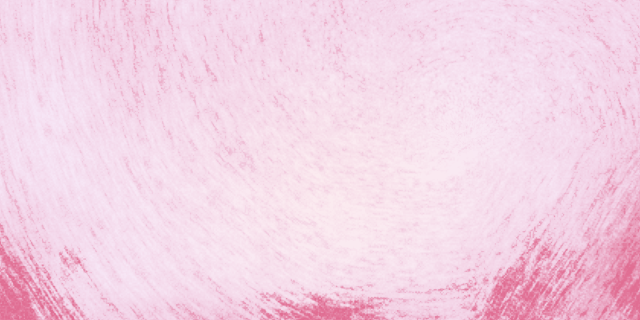
A Shadertoy shader for this background:

```glsl
// Pale pink dry-brushed paint swept in broad arcs, with broken rose along the lower edge.

const vec3 PALE = vec3(0.965, 0.900, 0.965);
const vec3 CREAM = vec3(0.985, 0.920, 0.938);
const vec3 BLUSH = vec3(0.940, 0.775, 0.865);
const vec3 ROSE = vec3(0.880, 0.430, 0.575);

float hash(vec2 p) {
    return fract(sin(dot(p, vec2(127.1, 311.7))) * 43758.5453);
}

float noise(vec2 p) {
    vec2 i = floor(p), f = fract(p);
    f = f * f * (3.0 - 2.0 * f);
    return mix(mix(hash(i), hash(i + vec2(1, 0)), f.x),
               mix(hash(i + vec2(0, 1)), hash(i + vec2(1, 1)), f.x), f.y);
}

// Soft elliptical patch, 1 at its centre.
float glow(vec2 p, vec2 centre, vec2 radius) {
    vec2 q = (p - centre) / radius;
    return exp(-dot(q, q));
}

// Bristle marks about zero: x runs across the stroke, y along it.
float bristles(vec2 s) {
    return 0.55 * noise(s * vec2(150.0, 26.0))
         + 0.35 * noise(s * vec2(85.0, 8.0) + 17.0)
         + 0.20 * noise(s * vec2(34.0, 3.0) + 41.0) - 0.55;
}

// Bristle marks bent round a centre; the angle seam points up.
float arcBristles(vec2 p, vec2 centre, vec2 stretch) {
    vec2 d = (p - centre) * stretch;
    return bristles(vec2(length(d), atan(d.x, -d.y)) + 7.0);
}

// Straight bristle marks along a direction.
float straightBristles(vec2 p, vec2 direction) {
    vec2 t = normalize(direction);
    return bristles(vec2(dot(p, vec2(t.y, -t.x)), dot(p, t)) + 5.0);
}

// Three sweeps blended: large bowl, upper right swirl, lower right strokes.
float brushwork(vec2 p) {
    vec2 w = p + 0.03 * vec2(noise(p * 4.0), noise(p * 4.0 + 9.0));
    float bowl = arcBristles(w, vec2(1.30, 1.05), vec2(1.0, 0.9));
    vec2 flipped = vec2(w.x, -w.y);
    float swirl = arcBristles(flipped, vec2(1.48, -0.56), vec2(1.0));
    float slant = straightBristles(w, vec2(0.5, 0.85));
    float inSwirl = smoothstep(1.1, 1.35, p.x) * smoothstep(0.48, 0.66, p.y);
    float inSlant = smoothstep(1.38, 1.6, p.x) * smoothstep(0.6, 0.4, p.y);
    return mix(mix(bowl, swirl, inSwirl), slant, inSlant);
}

// Thin pink veil over the ground.
float veil(vec2 p) {
    float v = 0.23;
    v += 0.30 * glow(p, vec2(0.36, 1.0), vec2(0.20, 0.38));
    v += 0.20 * glow(p, vec2(0.0, 0.95), vec2(0.10, 0.30));
    v += 0.16 * glow(p, vec2(0.70, 0.72), vec2(0.24, 0.24));
    v += 0.14 * glow(p, vec2(1.05, 0.95), vec2(0.32, 0.14));
    v += 0.26 * glow(p, vec2(2.0, 0.85), vec2(0.24, 0.42));
    v += 0.55 * glow(p, vec2(0.0, 0.20), vec2(0.19, 0.20));
    v += 0.85 * glow(p, vec2(2.02, 0.15), vec2(0.22, 0.32));
    v += 0.45 * glow(p, vec2(1.66, 0.05), vec2(0.24, 0.22));
    v += 0.45 * glow(p, vec2(0.65, 0.0), vec2(0.50, 0.08));
    v += 0.30 * glow(p, vec2(1.25, 0.0), vec2(0.30, 0.09));
    v -= 0.14 * glow(p, vec2(0.16, 0.62), vec2(0.14, 0.30));
    v -= 0.12 * glow(p, vec2(1.45, 0.60), vec2(0.20, 0.25));
    v -= 0.12 * glow(p, vec2(0.90, 0.30), vec2(0.45, 0.20));
    return v;
}

// Thick rose paint; edges lie where the field crosses one half.
float thickPaint(vec2 p) {
    float corner = 0.5 + 2.8 * (0.27 - p.y - 1.05 * p.x + 0.35 * p.x * p.x);
    float dab = 0.6 * glow(p, vec2(0.22, 0.18), vec2(0.08, 0.06));
    float mound = 0.95 * glow(p, vec2(1.02, 0.0), vec2(0.26, 0.10));
    float wedge = 0.5 + 2.2 * min(0.72 * (p.x - 1.45) - p.y + 0.04,
                                 min(1.76 - p.x + 0.3 * p.y, 0.18 - p.y));
    float edge = 0.8 * glow(p, vec2(2.02, 0.05), vec2(0.17, 0.25));
    return max(max(max(corner, dab), max(mound, wedge)), edge);
}

void mainImage(out vec4 fragColor, in vec2 fragCoord) {
    // Height spans 0 to 1 and width 0 to 2.
    vec2 p = fragCoord / iResolution.xy * vec2(2.0, 1.0);
    float marks = brushwork(p);
    float grain = noise(p * 210.0) - 0.5;
    float fleck = noise(p * 105.0 + 31.0) - 0.5;
    float cloud = 0.6 * noise(p * 7.0) + 0.4 * noise(p * 17.0) - 0.5;

    // Veil, bristle gaps and paper grain make up the thin tone.
    float tone = veil(p) + 0.18 * cloud;
    float relief = marks + 0.40 * grain + 0.20 * fleck;
    float thin = tone + (0.46 + 0.25 * tone) * relief;
    thin += 0.16 * smoothstep(0.10, 0.42, relief);

    // Dry, broken borders on the thick paint.
    float field = thickPaint(p) + 0.75 * marks + 0.22 * (grain + fleck) + 0.3 * cloud;
    float thick = smoothstep(0.36, 0.95, field) * (0.92 + 0.25 * grain);

    vec3 ground = mix(PALE, CREAM, glow(p, vec2(1.05, 0.42), vec2(0.55, 0.45)));
    vec3 colour = mix(ground, BLUSH, clamp(thin * 1.2, 0.0, 1.0));
    colour = mix(colour, ROSE, 0.8 * smoothstep(0.45, 1.5, thin));
    colour = mix(colour, ROSE, clamp(thick, 0.0, 1.0));
    fragColor = vec4(colour, 1.0);
}
```
